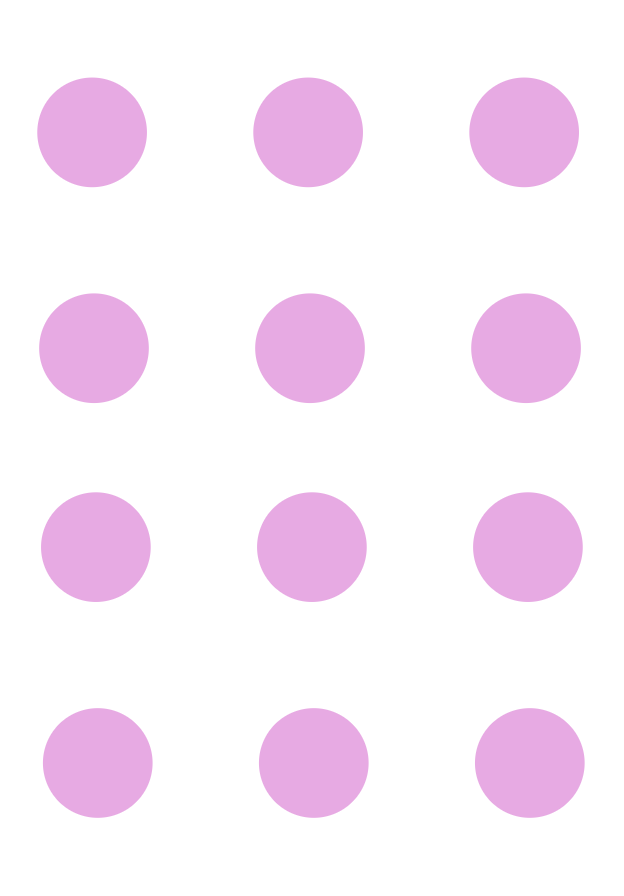
Reproduce this pattern procedurally as a Shadertoy shader.

```glsl
// Lengths are fractions of the canvas height
const vec3 PAPER_COLOR = vec3(1.0);
const vec3 DOT_COLOR = vec3(0.906, 0.667, 0.890);
const float DOT_RADIUS = 0.0612;
const float COLUMN_PITCH = 0.2411;
const float FIRST_COLUMN_X = 0.1091;
const float ROW_DRIFT = -0.0021;      // sideways step of each row, going up
const float PAIR_PITCH = 0.4629;      // rows come in unevenly spaced pairs
const float PAIR_CENTER_Y = 0.2689;
const float ROW_GAP = 0.2409;         // distance between the rows of a pair

// Signed distance to the nearest dot of the drifting grid
float dotGridDistance(vec2 p) {
    // Vertical repeat: find the pair, then the row within it
    float pairPos = (p.y - PAIR_CENTER_Y) / PAIR_PITCH;
    float pairIndex = floor(pairPos + 0.5);
    float localY = (pairPos - pairIndex) * PAIR_PITCH;
    float row = 2.0 * pairIndex + step(0.0, localY);

    // Horizontal repeat, shifted row by row
    float columnPos = (p.x - FIRST_COLUMN_X - row * ROW_DRIFT) / COLUMN_PITCH;
    float localX = (fract(columnPos + 0.5) - 0.5) * COLUMN_PITCH;

    return length(vec2(localX, abs(localY) - 0.5 * ROW_GAP)) - DOT_RADIUS;
}

void mainImage(out vec4 fragColor, in vec2 fragCoord) {
    vec2 p = fragCoord / iResolution.y;
    float coverage = clamp(0.5 - dotGridDistance(p) * iResolution.y, 0.0, 1.0);
    fragColor = vec4(mix(PAPER_COLOR, DOT_COLOR, coverage), 1.0);
}
```
